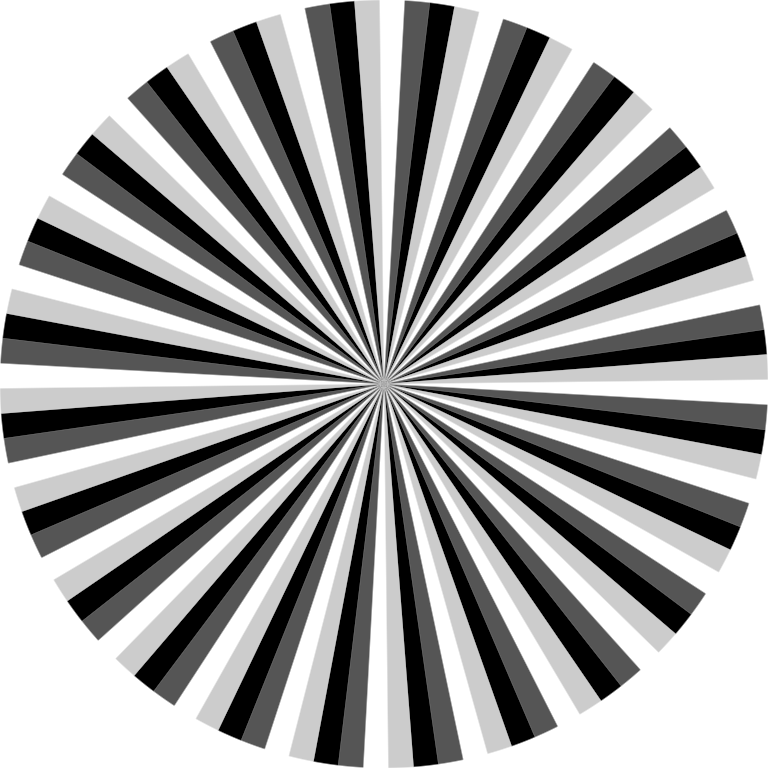
Write a three.js fragment shader that draws this pattern.

```glsl
// A white disc cut into 24 repeats of dark, black and pale wedges, with white gaps.
// Each wedge is a periodic pulse in angle, box filtered along the arc so that
// edges stay smooth and the crowded hub settles into an even grey.
varying vec2 vUv;

const float TAU = 6.2831853;
const vec2 CENTER = vec2(0.5);
const float RADIUS = 0.5;
const float REPEATS = 24.0;
const float START_TURN = 0.0086;     // clockwise from the top, in full turns
const float WEDGE_SHARE = 0.25;      // part of one repeat filled by a wedge
const float EDGE_WIDTH = 0.00195;    // smoothing width in canvas units

const vec3 PAPER = vec3(1.0);
const vec3 DARK = vec3(0.333);
const vec3 BLACK = vec3(0.0);
const vec3 PALE = vec3(0.8);

// Running integral of a pulse that fills the first share of every unit
float pulseIntegral(float x) {
  return floor(x) * WEDGE_SHARE + min(fract(x), WEDGE_SHARE);
}

// Mean coverage of the pulse over a window around x
float wedgeCoverage(float x, float halfWindow) {
  float area = pulseIntegral(x + halfWindow) - pulseIntegral(x - halfWindow);
  return clamp(area / (2.0 * halfWindow), 0.0, 1.0);
}

void main() {
  vec2 p = vUv - CENTER;
  float r = max(length(p), 0.0001);

  // Clockwise angle, counted in repeats
  float turn = atan(p.x, p.y + 0.000001) / TAU;
  float phase = (turn - START_TURN) * REPEATS;
  float halfWindow = 0.5 * EDGE_WIDTH * REPEATS / (TAU * r);

  // Round rim shared by all wedges
  float disc = clamp((RADIUS - r) / EDGE_WIDTH + 0.5, 0.0, 1.0);

  // Layered wedges leave fine light seams where they meet
  vec3 color = PAPER;
  color = mix(color, DARK, disc * wedgeCoverage(phase, halfWindow));
  color = mix(color, BLACK, disc * wedgeCoverage(phase - WEDGE_SHARE, halfWindow));
  color = mix(color, PALE, disc * wedgeCoverage(phase - 2.0 * WEDGE_SHARE, halfWindow));

  gl_FragColor = vec4(color, 1.0);
}
```
